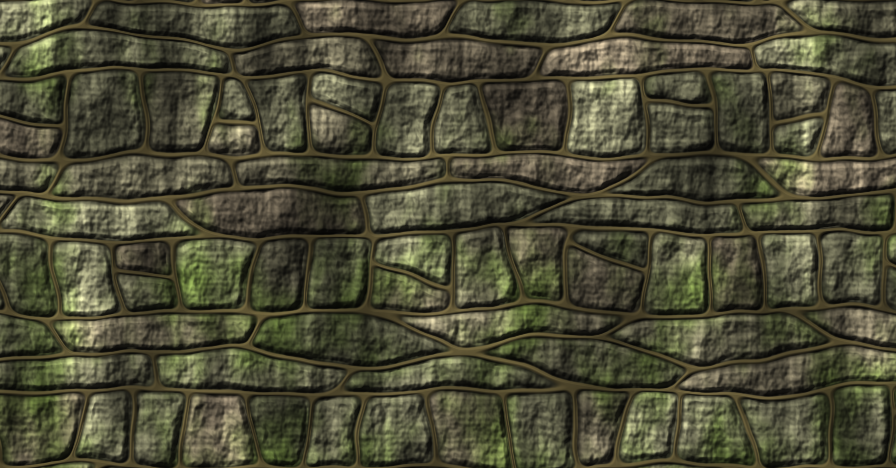
This texture is drawn by a Shadertoy shader. Its source:

```glsl
// Old mossy stone wall: courses of upright blocks alternate with long flat stones.

const float UPRIGHT_HEIGHT = 0.168;
const float LONG_HEIGHT = 0.1655;
const vec3 STONE = vec3(1.0, 0.99, 0.77);
const vec3 BROWN_STONE = vec3(1.0, 0.91, 0.75);
const vec3 MOSS = vec3(0.84, 1.03, 0.46);
const vec3 MORTAR = vec3(0.35, 0.31, 0.19);
const vec3 LIGHT = vec3(-0.42, 0.56, 0.71);

vec2 hash2(vec2 p) {
    vec3 q = fract(vec3(p.xyx) * vec3(0.1031, 0.1030, 0.0973));
    q += dot(q, q.yzx + 33.33);
    return fract((q.xx + q.yz) * q.zy);
}

float gradientDot(vec2 cell, vec2 offset) {
    float angle = 6.2832 * hash2(cell + 71.0).x;
    return dot(vec2(cos(angle), sin(angle)), offset);
}

float gradientNoise(vec2 p) {
    vec2 i = floor(p), f = fract(p);
    vec2 u = f * f * f * (f * (f * 6.0 - 15.0) + 10.0);
    vec2 e = vec2(1.0, 0.0);
    float low = mix(gradientDot(i, f), gradientDot(i + e, f - e), u.x);
    float high = mix(gradientDot(i + e.yx, f - e.yx), gradientDot(i + 1.0, f - 1.0), u.x);
    return mix(low, high, u.y);
}

float fbm(vec2 p) {
    float sum = 0.0, amp = 0.5;
    for (int i = 0; i < 4; i++) {
        sum += amp * gradientNoise(p);
        p = mat2(1.6, 1.2, -1.2, 1.6) * p + 5.3;
        amp *= 0.53;
    }
    return sum;
}

float smoothMin(float a, float b, float k) {
    float h = max(k - abs(a - b), 0.0) / k;
    return min(a, b) - 0.25 * h * h * k;
}

// Centre of a stone in cell units; every second row is staggered
vec2 site(vec2 cell, vec2 jitter, float seed) {
    vec2 random = hash2(cell + vec2(37.0, 19.0) * seed + 11.0) - 0.5;
    return cell + 0.5 + vec2(0.5 * mod(cell.y, 2.0), 0.0) + jitter * random;
}

// One course of stones: x = distance to the joint, y = stone id
vec2 course(vec2 p, vec2 size, float rows, vec2 jitter, float splitShare, float seed) {
    vec2 q = p / size;
    float column = floor(q.x), nearest = 1e3;
    vec2 home = vec2(0.0), homeCell = vec2(0.0);
    for (float y = 0.0; y < rows; y++)
    for (float x = -2.0; x <= 2.0; x++) {
        vec2 cell = vec2(column + x, y);
        vec2 s = site(cell, jitter, seed);
        float d = dot(s - q, s - q);
        if (d < nearest) { nearest = d; home = s; homeCell = cell; }
    }
    float edge = 1.0;
    for (float y = 0.0; y < rows; y++)
    for (float x = -2.0; x <= 2.0; x++) {
        vec2 s = site(vec2(column + x, y), jitter, seed);
        vec2 across = s - home;
        if (dot(across, across) > 1e-4) {
            float d = dot(0.5 * (s + home) - q, across) / length(across / size);
            edge = smoothMin(edge, d, 0.014);
        }
    }
    float height = size.y * rows;
    edge = smoothMin(edge, min(p.y, height - p.y), 0.02);

    // Some stones are split by a slanted joint
    vec2 random = hash2(homeCell + seed * 53.0 + 7.0);
    float id = random.x + random.y * 7.0;
    if (hash2(random * 91.0).x < splitShare) {
        float slope = 0.9 * (random.x - 0.5);
        float split = p.y - height * mix(0.35, 0.68, random.y) - slope * (p.x - home.x * size.x);
        edge = smoothMin(edge, abs(split), 0.014);
        id += step(0.0, split) * 3.7;
    }
    return vec2(edge, id);
}

vec2 wall(vec2 p) {
    p += 0.036 * vec2(gradientNoise(p * 3.3), gradientNoise(p * 3.1 + 40.0));
    p += 0.013 * vec2(gradientNoise(p * 10.0 + 9.0), gradientNoise(p * 9.0 + 60.0));
    float period = UPRIGHT_HEIGHT + LONG_HEIGHT;
    float index = floor(p.y / period);
    float y = p.y - index * period;
    if (y < UPRIGHT_HEIGHT)
        return course(vec2(p.x, y), vec2(0.135, UPRIGHT_HEIGHT), 1.0, vec2(0.6, 0.5), 0.28, index + 3.0);
    return course(vec2(p.x, y - UPRIGHT_HEIGHT), vec2(0.38, 0.5 * LONG_HEIGHT), 2.0, vec2(0.6, 0.5), 0.0, index + 20.0);
}

float relief(vec2 p, float edge) {
    float bevel = 0.013 * smoothstep(0.003, 0.020, edge);
    float bead = 0.004 * (1.0 - smoothstep(0.0, 0.006, edge));
    return bevel + bead + 0.034 * fbm(p * vec2(15.0, 12.0)) * smoothstep(0.002, 0.012, edge);
}

void mainImage(out vec4 fragColor, in vec2 fragCoord) {
    vec2 p = fragCoord / iResolution.y;
    vec2 stone = wall(p);
    vec2 e = vec2(0.0028, 0.0);

    // Light from the upper left over the carved relief
    float h = relief(p, stone.x);
    float hx = relief(p + e, wall(p + e).x);
    float hy = relief(p + e.yx, wall(p + e.yx).x);
    vec3 normal = normalize(vec3(h - hx, h - hy, e.x));
    float shade = max(dot(normal, normalize(LIGHT)), 0.0) / 0.71;

    // Stone tone, rain streaks and fine woven grain
    vec2 random = hash2(vec2(stone.y * 17.0, stone.y * 5.0));
    float tone = mix(0.30, 0.43, random.x);
    float streak = 1.0 + 0.65 * gradientNoise(p * vec2(13.0, 1.6)) + 0.4 * gradientNoise(p * vec2(34.0, 3.0));
    float grain = 1.0 + 0.4 * gradientNoise(p * vec2(95.0, 14.0)) + 0.4 * gradientNoise(p * vec2(14.0, 105.0));
    float blotch = 1.0 + 0.6 * gradientNoise(p * 5.0 + 13.0);
    vec3 tint = mix(STONE, BROWN_STONE, smoothstep(0.45, 0.9, random.y));
    float moss = smoothstep(-0.02, 0.5, fbm(p * vec2(6.0, 4.0) + 30.0) + 0.22 - 0.3 * p.y);
    tint = mix(tint, MOSS, 0.85 * moss);
    vec3 color = tint * tone * streak * grain * blotch * mix(0.22, 1.0, shade);

    // Dark crevice around each stone, then the mortar bead
    color *= mix(0.4, 1.0, smoothstep(0.004, 0.013, stone.x));
    float joint = 1.0 - smoothstep(0.002, 0.0065, stone.x);
    color = mix(color, MORTAR * mix(0.45, 1.0, shade) * blotch, 0.85 * joint);
    fragColor = vec4(clamp(color, 0.0, 1.0), 1.0);
}
```
